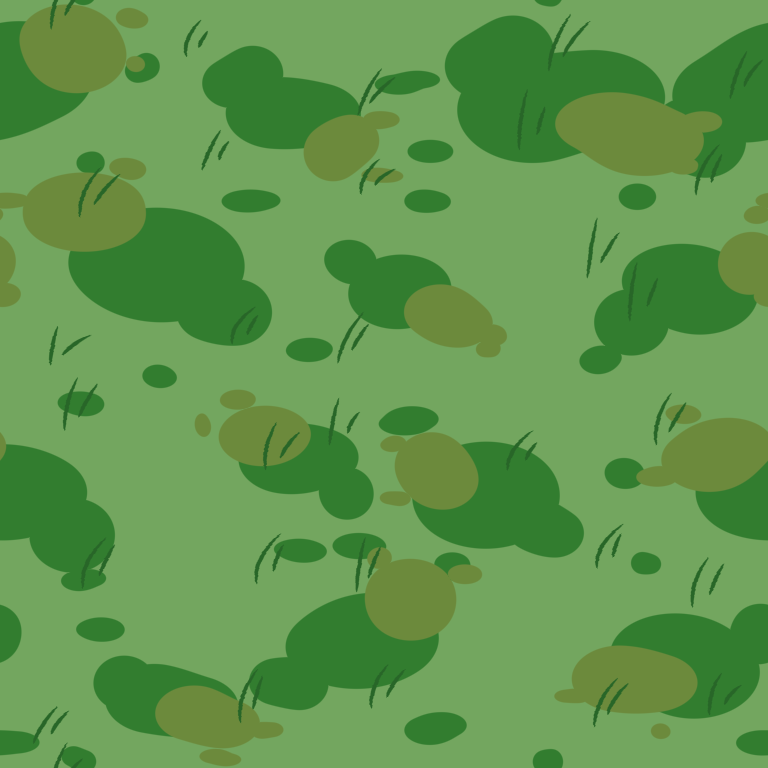
A Shadertoy shader for this texture:

```glsl
// Cartoon meadow: flat grass with clumps of dark green and olive blobs,
// small satellite spots and pairs of thin grass blades on top.
// Every item sits on a jittered grid and is measured by wrapped offsets, so it tiles.

const vec3 MEADOW = vec3(0.452, 0.652, 0.373);
const vec3 BUSH   = vec3(0.196, 0.490, 0.186);
const vec3 OLIVE  = vec3(0.424, 0.541, 0.237);
const vec3 BLADE  = vec3(0.155, 0.400, 0.155);

const ivec2 CLUMP_GRID = ivec2(3, 4);   // even row count keeps the stagger periodic
const ivec2 TUFT_GRID  = ivec2(5, 6);
const vec2  BUSH_SIZE  = vec2(0.085, 0.060);
const vec2  OLIVE_SIZE = vec2(0.059, 0.046);
const float LOBE_SIZE  = 0.041;
const float BLADE_WIDTH = 0.0026;
const float BLADE_ROUGHNESS = 0.0011;
const int   SPOTS = 2;                  // spots of each colour per clump

float hash(float id, float salt) {
    return fract(sin(dot(vec2(id, salt), vec2(127.1, 311.7))) * 43758.5453);
}

vec2 hash2(float id, float salt) {
    return vec2(hash(id, salt), hash(id, salt + 0.37));
}

// Shortest offset on the repeating canvas
vec2 wrapOffset(vec2 d) {
    return fract(d + 0.5) - 0.5;
}

float smoothMin(float a, float b, float k) {
    float h = max(k - abs(a - b), 0.0) / k;
    return min(a, b) - 0.25 * h * h * k;
}

float ellipse(vec2 p, vec2 r) {
    float k = length(p / r);
    return k * (k - 1.0) / max(length(p / (r * r)), 1e-4);
}

// Two shifted ellipses melted into one uneven blob
float blob(vec2 p, vec2 r, float id, float salt) {
    vec2 shift = (hash2(id, salt) - 0.5) * r * vec2(0.75, 0.45);
    float a = ellipse(p - shift, r * 0.92);
    float b = ellipse(p + shift, r * vec2(0.88, 0.82));
    return smoothMin(a, b, 0.35 * r.y);
}

// x: distance to dark green, y: distance to olive
vec2 clump(vec2 p, float id) {
    float size = mix(0.65, 1.35, hash(id, 1.0));
    vec2 side = sign(hash2(id, 2.0) - 0.5);

    // Bush body with a round lobe
    float bush = blob(p, BUSH_SIZE * size, id, 3.0);
    vec2 lobeAt = side * mix(vec2(0.065, 0.03), vec2(0.095, 0.055), hash2(id, 4.0)) * size;
    float lobeSize = LOBE_SIZE * size * mix(0.8, 1.15, hash(id, 5.0));
    bush = min(bush, blob(p - lobeAt, lobeSize * vec2(1.1, 1.0), id, 6.0));

    // Olive patch on the opposite side
    vec2 oliveAt = -side * mix(vec2(0.045, 0.02), vec2(0.085, 0.055), hash2(id, 7.0)) * size;
    vec2 oliveSize = OLIVE_SIZE * mix(1.0, size, 0.7);
    oliveSize *= mix(vec2(0.75, 0.85), vec2(1.25, 1.1), hash2(id, 8.0));
    float olive = blob(p - oliveAt, oliveSize, id, 9.0);

    // Satellite spots around both
    float outward = atan(oliveAt.y, oliveAt.x);
    for (int i = 0; i < SPOTS; i++) {
        float salt = 20.0 + 10.0 * float(i);
        float turn = 6.2832 * (hash(id, salt) * 0.4 + 0.5 * float(i));
        vec2 at = vec2(cos(turn), sin(turn)) * (vec2(0.085, 0.075) + size * vec2(0.085, 0.055));
        vec2 r = mix(vec2(0.015, 0.014), vec2(0.038, 0.021), hash2(id, salt + 1.0));
        bush = min(bush, blob(p - at, r, id, salt + 2.0));

        turn = outward + (hash(id, salt + 3.0) + float(i) - 1.0) * 1.6;
        at = oliveAt + vec2(cos(turn), sin(turn)) * (oliveSize + mix(0.008, 0.026, hash(id, salt + 4.0)));
        r = mix(vec2(0.010, 0.010), vec2(0.026, 0.016), hash2(id, salt + 5.0));
        olive = min(olive, blob(p - at, r, id, salt + 6.0));
    }
    return vec2(bush, olive);
}

// Tapered curved stroke rising from the origin to reach = (lean, height)
float blade(vec2 p, vec2 reach, float bend, float id) {
    float t = clamp(p.y / reach.y, 0.0, 1.0);
    float center = reach.x * mix(t, t * t, bend);
    float slope = reach.x / reach.y * mix(1.0, 2.0 * t, bend);
    float ragged = (hash(floor(p.y * 420.0), id) - 0.5) * BLADE_ROUGHNESS;
    float halfWidth = BLADE_WIDTH * sqrt(max(4.0 * t * (1.0 - t), 0.0)) * mix(1.15, 0.85, t);
    float d = abs(p.x - center + ragged) / sqrt(1.0 + slope * slope) - halfWidth;
    return max(d, max(-p.y, p.y - reach.y));
}

float tuft(vec2 p, float id) {
    vec2 tall = mix(vec2(0.008, 0.042), vec2(0.036, 0.080), hash2(id, 61.0));
    vec2 small = vec2(mix(0.008, 0.036, hash(id, 61.2)), tall.y * mix(0.45, 0.65, hash(id, 62.0)));
    vec2 gap = vec2(mix(0.015, 0.024, hash(id, 63.0)), tall.y * 0.25);
    float first = blade(p, tall, mix(0.4, 1.5, hash(id, 64.0)), id);
    float second = blade(p - gap, small, mix(0.1, 0.8, hash(id, 65.0)), id + 0.5);
    return min(first, second);
}

void mainImage(out vec4 fragColor, in vec2 fragCoord) {
    vec2 uv = fragCoord / iResolution.xy;
    float soft = 0.8 / iResolution.y;

    // Clumps on a staggered grid
    vec2 patches = vec2(1.0);
    for (int i = 0; i < CLUMP_GRID.x * CLUMP_GRID.y; i++) {
        vec2 cell = vec2(i % CLUMP_GRID.x, i / CLUMP_GRID.x);
        cell.x += 0.5 * mod(cell.y, 2.0);
        vec2 at = (cell + 0.5 + (hash2(float(i), 51.0) - 0.5) * vec2(0.40, 0.35)) / vec2(CLUMP_GRID);
        patches = min(patches, clump(wrapOffset(uv - at), float(i)));
    }

    // Blades on a finer grid
    float blades = 1.0;
    for (int i = 0; i < TUFT_GRID.x * TUFT_GRID.y; i++) {
        vec2 cell = vec2(i % TUFT_GRID.x, i / TUFT_GRID.x);
        vec2 at = (cell + 0.1 + 0.8 * hash2(float(i), 55.0)) / vec2(TUFT_GRID);
        blades = min(blades, tuft(wrapOffset(uv - at), float(i)));
    }

    vec3 color = mix(MEADOW, BUSH, smoothstep(soft, -soft, patches.x));
    color = mix(color, OLIVE, smoothstep(soft, -soft, patches.y));
    color = mix(color, BLADE, smoothstep(soft, -soft, blades));
    fragColor = vec4(color, 1.0);
}
```
